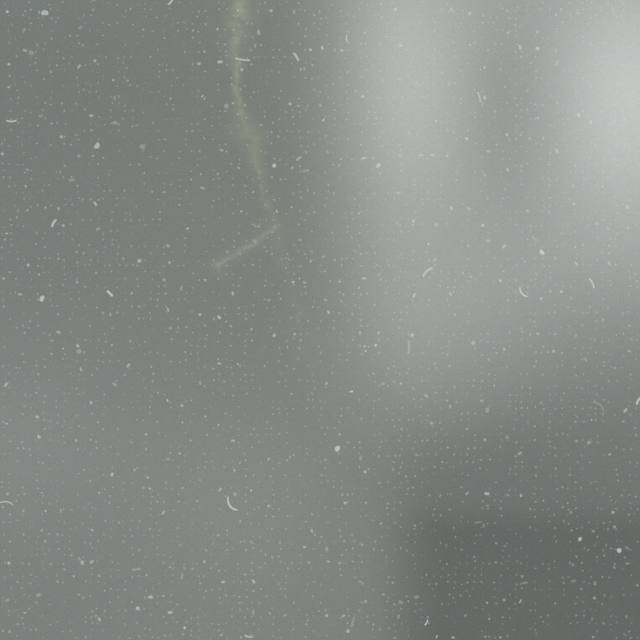
Write a WebGL 2 fragment shader that draws this texture.

```glsl
#version 300 es
precision highp float;

#define DUST_COLOR vec3(0.82, 0.86, 0.83)
#define WEB_COLOR vec3(0.66, 0.70, 0.58)
#define BASE_LIGHT 0.495
#define FINE_CELLS 95.0
#define MID_CELLS 36.0
#define FIBRE_CELLS 11.0
#define FINE_OPACITY 0.36
#define MID_OPACITY 0.60
#define FIBRE_OPACITY 0.75
#define WEB_OPACITY 0.42
#define GRAIN 0.018

uniform vec2 u_resolution;
out vec4 fragColor;

vec3 hash3(vec2 p) {
  vec3 q = fract(p.xyx * vec3(0.1031, 0.1030, 0.0973));
  q += dot(q, q.yxz + 33.33);
  return fract((q.xxy + q.yzz) * q.zyx);
}

float glow(vec2 p, vec2 center, vec2 size) {
  vec2 q = (p - center) / size;
  return exp(-dot(q, q));
}

// Layered sines, each octave turned and bent by the one before
float ripple(vec2 p) {
  float sum = 0.0, amp = 0.5;
  for (int i = 0; i < 5; i++) {
    sum += amp * sin(p.x + 1.3 * sin(p.y)) * cos(p.y * 0.9 + sum);
    p = mat2(1.5, 1.1, -1.1, 1.5) * p + 1.7;
    amp *= 0.6;
  }
  return sum;
}

// Blurred light and shade across the pane
float paneLight(vec2 p) {
  float light = BASE_LIGHT - 0.02 * glow(p, vec2(0.05, 0.85), vec2(0.3, 0.25));
  light += 0.035 * glow(p, vec2(0.02, 0.3), vec2(0.2, 0.14));
  light += 0.03 * glow(p, vec2(0.38, 0.2), vec2(0.18, 0.2));

  float lowerEdge = 0.36 + 0.10 * smoothstep(0.62, 1.0, p.x);
  float haze = smoothstep(0.42, 0.66, p.x + 0.05 * (p.y - 0.6));
  haze *= smoothstep(lowerEdge - 0.13, lowerEdge + 0.18, p.y);
  light += 0.125 * haze;
  light += 0.09 * glow(p, vec2(0.64, 0.88), vec2(0.11, 0.22));
  light += 0.15 * glow(p, vec2(0.99, 0.85), vec2(0.13, 0.20));
  light -= 0.045 * glow(p, vec2(0.79, 0.83), vec2(0.07, 0.14));

  float corner = smoothstep(0.56, 0.70, p.x);
  light -= 0.05 * corner * (1.0 - smoothstep(0.18, 0.42, p.y));
  light -= 0.04 * corner * (1.0 - smoothstep(0.16, 0.225, p.y));
  return light + 0.004 * ripple(p * 9.0);
}

// One randomly turned, slightly curved flake per cell
float flakes(vec2 p, float cells, float chance, float radius, float reach) {
  float pixel = 1.0 / u_resolution.y;
  vec2 cell = floor(p * cells);
  vec3 place = hash3(cell + cells);
  vec3 shape = hash3(cell + cells * 2.0 + 17.0);
  vec2 q = p - (cell + 0.25 + 0.5 * place.xy) / cells;
  float angle = 6.2832 * shape.x;
  q = mat2(cos(angle), -sin(angle), sin(angle), cos(angle)) * q;
  q.y += (shape.y - 0.5) * 90.0 * q.x * q.x;
  float halfLength = reach * shape.z * shape.z;
  float size = radius * (0.5 + 0.8 * fract(shape.y * 7.3));
  float d = length(vec2(max(abs(q.x) - halfLength, 0.0), q.y));
  float cover = 1.0 - smoothstep(max(size - pixel, 0.0), size + pixel, d);
  return cover * step(place.z, chance) * (0.3 + 0.7 * fract(shape.x * 5.7));
}

// Ragged hanging strand with a side branch, fading downward
float cobweb(vec2 p) {
  vec2 q = p + 0.008 * vec2(ripple(p * 45.0), ripple(p.yx * 52.0 + 4.0));
  float drop = 1.0 - p.y;
  float center = 0.375 + 0.36 * drop * drop - 0.010 * sin(drop * 13.0);
  float width = 0.014 + 0.007 * sin(drop * 37.0) + 0.025 * smoothstep(0.42, 0.55, drop);
  float across = (q.x - center) / width;
  float fade = 1.0 - 0.75 * smoothstep(0.18, 0.42, drop);
  fade *= 1.0 - smoothstep(0.46, 0.66, drop);
  float strand = fade * (0.65 * exp(-across * across) + 0.3 * exp(-9.0 * across * across));
  strand += 0.5 * glow(q, vec2(0.383, 0.985), vec2(0.022, 0.02));

  vec2 start = vec2(0.43, 0.645), along = vec2(-0.09, -0.06);
  float t = clamp(dot(q - start, along) / dot(along, along), 0.0, 1.0);
  float d = length(q - start - along * t);
  float branch = 0.6 * exp(-d * d / 0.00002) + 0.35 * exp(-d * d / 0.00018);
  return max(strand, branch) * (0.8 + 0.5 * ripple(p * 130.0));
}

void main() {
  vec2 p = gl_FragCoord.xy / u_resolution;
  float light = paneLight(p);
  light += GRAIN * (hash3(floor(p * 512.0)).x - 0.5);
  vec3 color = light + vec3(-0.012, 0.010, -0.003);
  color += vec3(0.006, 0.002, -0.006) * glow(p, vec2(0.45, 0.75), vec2(0.15, 0.5));

  color = mix(color, WEB_COLOR, clamp(WEB_OPACITY * cobweb(p), 0.0, 1.0));

  // Dust from fine specks to hairs
  float dust = FINE_OPACITY * flakes(p, FINE_CELLS, 0.42, 0.0011, 0.0008);
  dust = max(dust, MID_OPACITY * flakes(p + 0.31, MID_CELLS, 0.30, 0.0018, 0.002));
  dust = max(dust, FIBRE_OPACITY * flakes(p + 0.67, FIBRE_CELLS, 0.40, 0.0015, 0.012));
  dust = max(dust, FIBRE_OPACITY * flakes(p + 0.13, FIBRE_CELLS + 2.0, 0.18, 0.0032, 0.002));
  fragColor = vec4(mix(color, DUST_COLOR, dust), 1.0);
}
```
